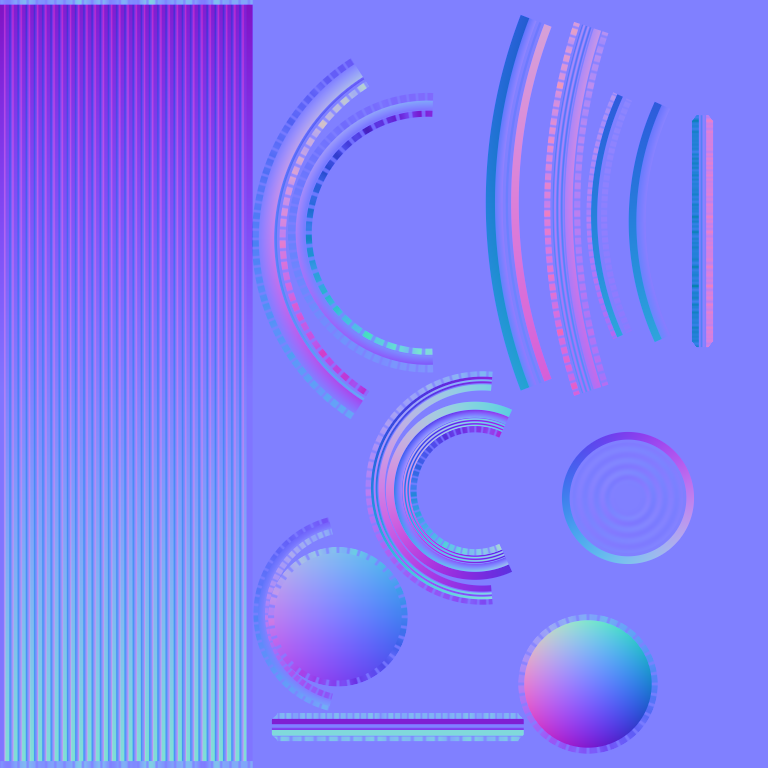
Reproduce this texture map procedurally as a WebGL 2 fragment shader.

```glsl
#version 300 es
precision highp float;
// Tangent-space normal map of machined trim: a fluted panel, notched arcs, bars and discs.
// Every part adds a surface slope along its own facing direction;
// the summed slope is turned into a unit normal and packed as colour.

uniform vec2 u_resolution;
out vec4 fragColor;

const float CANVAS = 1000.0;          // units across the canvas
const float NOTCH_DEPTH = 0.75;       // slope lost between teeth
const float NOTCH_WIDTH = 0.14;       // half gap as a share of the pitch
const float WEAR = 0.4;               // uneven strength of teeth
const float PITCH = 12.0;             // usual tooth spacing
const vec3 PANEL = vec3(329.0, 9.0, 994.0);  // right, bottom, top
const float FLUTE_PITCH = 10.7;
const float FLUTE_SIDE = 0.42;
const float PANEL_LOW = 0.76;
const float PANEL_HIGH = -0.78;
const float BEVEL = 7.0;              // taper at the bar ends

float pixel;                          // one pixel in canvas units

struct Track { float across; float along; vec2 facing; float mask; };

float inside(float d) { return clamp(d / pixel + 0.5, 0.0, 1.0); }
float span(float x, float lo, float hi) { return inside(x - lo) * inside(hi - x); }
float ridge(float x, float mid, float width) { return smoothstep(width, 0.0, abs(x - mid)); }

float hashSlope(float i) { return fract(sin(i * 127.1) * 437.58) * 2.0 - 1.0; }

float gradientNoise(float x) {
    float i = floor(x), f = x - i;
    float u = f * f * f * (f * (f * 6.0 - 15.0) + 10.0);
    return 2.0 * mix(hashSlope(i) * f, hashSlope(i + 1.0) * (f - 1.0), u);
}

float teeth(float t, float pitch) {
    float toGap = 0.5 - abs(fract(t / pitch) - 0.5);
    float soft = pixel / pitch;
    float tooth = smoothstep(NOTCH_WIDTH - soft, NOTCH_WIDTH + soft, toGap);
    return (1.0 - NOTCH_DEPTH + NOTCH_DEPTH * tooth) * (1.0 + WEAR * gradientNoise(t / 19.0));
}

// Arc opening to the right; its angle is measured from the leftmost point.
Track arc(vec2 p, vec2 center, float halfAngle) {
    vec2 d = p - center;
    float r = max(length(d), 0.001), a = atan(d.y, -d.x);
    return Track(r, a, vec2(-d.x, d.y) / r, inside((halfAngle - abs(a)) * r));
}

// Band whose slope runs from tiltLo at lo to tiltHi at hi.
vec2 band(Track t, float lo, float hi, float tiltLo, float tiltHi) {
    float tilt = mix(tiltLo, tiltHi, clamp((t.across - lo) / (hi - lo), 0.0, 1.0));
    return t.facing * tilt * span(t.across, lo, hi) * t.mask;
}

vec2 notched(Track t, float lo, float hi, float tilt, float pitch) {
    return band(t, lo, hi, tilt, tilt) * teeth(t.along * 0.5 * (lo + hi), pitch);
}

vec2 panel(vec2 p) {
    float height = p.y / CANVAS;
    float phase = fract((p.x - 5.0) / FLUTE_PITCH);
    float crest = smoothstep(0.1, 0.25, phase) * smoothstep(0.75, 0.6, phase);
    float lean = mix(PANEL_LOW, PANEL_HIGH, height);
    float groove = mix(0.2, 0.85, height);
    float side = ridge(phase, 0.12, 0.2) - ridge(phase, 0.75, 0.2);
    vec2 flute = vec2(FLUTE_SIDE * side, lean * mix(groove, 1.0, crest));
    vec2 border = vec2(0.0, min(lean, 0.0) - 0.08);
    vec2 trim = vec2(0.0, 0.5 * teeth(p.x, PITCH) * (0.6 + gradientNoise(p.x / 23.0)));
    vec2 face = mix(border, flute, span(p.x, 5.0, 321.0));
    return mix(trim, face, span(p.y, PANEL.y, PANEL.z)) * inside(PANEL.x - p.x);
}

vec2 leftArcs(vec2 p) {
    Track t = arc(p, vec2(607.0, 689.0), 1.003);
    vec2 s = notched(t, 270.0, 279.0, -0.35, PITCH) + band(t, 250.0, 270.0, 0.56, 0.0);
    s += band(t, 246.5, 250.0, -0.45, -0.2) + notched(t, 235.0, 243.0, 0.66, 14.0);
    t = arc(p, vec2(557.0, 697.0), 1.61);
    s += notched(t, 172.0, 182.0, -0.16, PITCH) + band(t, 160.0, 172.0, -0.1, 0.32);
    s += notched(t, 151.0, 159.0, -0.7, 17.0);
    t = arc(p, vec2(628.0, 364.6), 1.66);
    s += notched(t, 145.0, 152.0, 0.38, PITCH) + band(t, 141.5, 145.0, -0.7, -0.7);
    s += band(t, 139.0, 141.5, 0.4, 0.4) + band(t, 136.5, 139.0, -0.65, -0.65);
    s += band(t, 127.0, 135.0, 0.62, 0.62);
    t = arc(p, vec2(618.5, 361.0), 2.0);
    s += band(t, 105.5, 116.0, 0.66, 0.66) + band(t, 95.0, 105.5, 0.35, -0.6);
    s += band(t, 84.0, 95.0, 0.7, 0.7) * sin(1.5 * (t.across - 84.0));
    s += notched(t, 76.0, 84.0, -0.6, 9.0);
    t = arc(p, vec2(460.0, 200.5), 1.32);
    s += notched(t, 124.0, 130.0, -0.3, PITCH) + band(t, 117.0, 124.0, -0.05, -0.25);
    return s + notched(t, 107.0, 115.0, 0.4, 9.0);
}

vec2 rightArcs(vec2 p) {
    Track t = arc(p, vec2(1312.5, 736.0), 0.368);
    vec2 s = band(t, 668.0, 680.0, -0.78, -0.72) + band(t, 658.0, 668.0, 0.15, -0.25);
    s += band(t, 637.0, 647.0, 0.72, 0.72) + band(t, 651.0, 654.0, -0.15, -0.15);
    t = arc(p, vec2(1489.6, 728.0), 0.317);
    s += notched(t, 773.0, 781.0, 0.72, PITCH) + notched(t, 734.0, 742.0, 0.4, PITCH);
    s += band(t, 756.0, 770.0, 0.35, 0.35) * sin(1.1 * t.across) + band(t, 744.0, 754.0, 0.6, 0.35);
    t = arc(p, vec2(1153.6, 719.0), 0.425);
    s += notched(t, 384.0, 390.0, 0.38, 9.0) + band(t, 376.0, 384.0, -0.7, -0.7);
    s += notched(t, 363.0, 371.0, 0.12, 9.0);
    t = arc(p, vec2(1196.6, 711.0), 0.427);
    return s + band(t, 368.0, 378.0, -0.7, -0.7) + band(t, 356.0, 368.0, 0.08, -0.2);
}

vec2 bars(vec2 p) {
    float taper = BEVEL * smoothstep(7.0, 14.0, abs(p.x - 914.7));
    Track t = Track(p.x, p.y, vec2(1.0, 0.0), span(p.y, 548.0 + taper, 850.0 - taper));
    float wear = 1.0 + WEAR * gradientNoise(p.y / 5.0);
    vec2 s = (band(t, 901.0, 910.0, -0.72, -0.72) + band(t, 919.5, 928.5, 0.66, 0.66)) * wear;
    s += band(t, 912.5, 917.0, -0.5, 0.3);
    taper = BEVEL * smoothstep(9.0, 18.0, abs(p.y - 53.3));
    t = Track(p.y, p.x / 50.0, vec2(0.0, 1.0), span(p.x, 354.0 + taper, 682.0 - taper));
    s += notched(t, 64.0, 71.6, 0.4, PITCH) + band(t, 57.0, 64.0, -0.76, -0.76);
    s += band(t, 49.5, 52.5, -0.6, -0.4);
    return s + band(t, 42.0, 49.5, 0.7, 0.7) + notched(t, 35.0, 41.0, 0.5, PITCH);
}

// Dome with a toothed rim, covering whatever lies under it.
vec2 dome(vec2 under, vec2 p, vec2 center, float tilt, float rimTilt) {
    Track t = arc(p, center, 4.0);
    vec2 s = band(t, 0.0, 83.0, 0.0, tilt) + notched(t, 83.0, 91.0, rimTilt, 13.67);
    return mix(under, s, inside(91.0 - t.across));
}

vec2 dial(vec2 p) {
    Track t = arc(p, vec2(817.7, 351.6), 4.0);
    float ripple = 0.09 * sin(t.across * 0.42) * smoothstep(16.0, 30.0, t.across);
    return band(t, 76.0, 86.0, -0.48, -0.52) + band(t, 0.0, 72.0, ripple, ripple * 0.4);
}

void main() {
    vec2 p = gl_FragCoord.xy / u_resolution * CANVAS;
    pixel = CANVAS / min(u_resolution.x, u_resolution.y);
    vec2 slope = panel(p) + leftArcs(p) + rightArcs(p) + bars(p) + dial(p);
    slope = dome(slope, p, vec2(440.0, 197.0), 0.47, 0.5);
    slope = dome(slope, p, vec2(765.6, 109.4), 0.8, 0.34);
    slope *= min(1.0, 0.95 / max(length(slope), 0.001));
    vec3 normal = vec3(slope, sqrt(1.0 - dot(slope, slope)));
    fragColor = vec4(0.5 + 0.5 * normal, 1.0);
}
```
